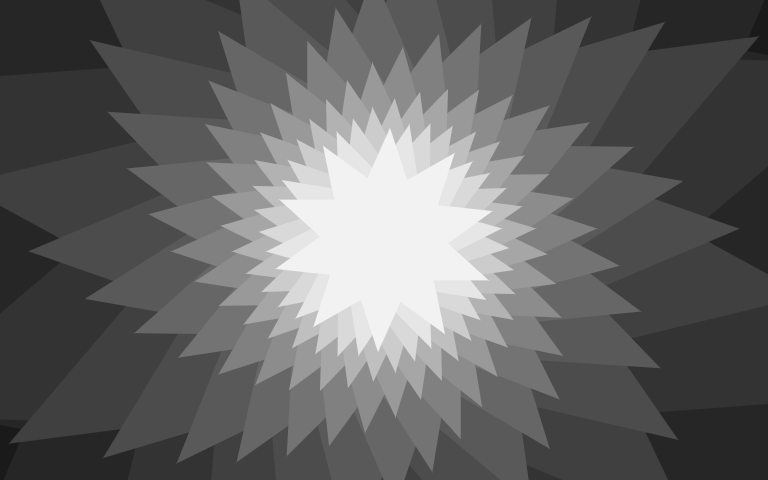
This background is drawn by a Shadertoy shader. Its source:

```glsl
// Nested ten-pointed stars, brightening from a dark surround to a pale centre.
// Each star shrinks as 1/depth and turns by a fixed twist; they are painted
// from the largest to the smallest with an antialiased distance function.

#define LAYERS 19
#define POINTS 10.0
#define CORE_RADIUS 0.2340    // tip radius of the front star, in canvas heights
#define VALLEY_RATIO 0.571    // valley radius over tip radius
#define CORE_ANGLE 0.2605     // tip direction of the front star, in radians
#define TWIST 0.1626          // turn between successive stars, in radians
#define GRAY_STEP 0.05        // brightness added by each star
#define CENTER vec2(0.5, 0.5)

const float PI = 3.14159265;

// Signed distance to the edge lines of a star, negative inside.
float starDistance(vec2 p, float tipRadius, float rotation) {
    // Fold the plane into one half of a single point
    float halfSector = PI / POINTS;
    float angle = atan(p.y, p.x) - rotation;
    angle = abs(mod(angle + halfSector, 2.0 * halfSector) - halfSector);
    vec2 folded = length(p) * vec2(cos(angle), sin(angle));

    // Measure against the line from tip to valley
    vec2 tip = vec2(tipRadius, 0.0);
    vec2 valley = VALLEY_RATIO * tipRadius * vec2(cos(halfSector), sin(halfSector));
    vec2 edge = valley - tip;
    vec2 outward = normalize(vec2(edge.y, -edge.x));
    return dot(folded - tip, outward);
}

void mainImage(out vec4 fragColor, in vec2 fragCoord) {
    float pixel = 1.0 / iResolution.y;
    vec2 p = (fragCoord - CENTER * iResolution.xy) * pixel;

    // Paint back to front
    float gray = 0.0;
    for (int i = 1; i <= LAYERS; i++) {
        float depth = float(i);
        float tipRadius = CORE_RADIUS * float(LAYERS) / depth;
        float rotation = CORE_ANGLE - TWIST * (float(LAYERS) - depth);
        float d = starDistance(p, tipRadius, rotation);
        float coverage = clamp(0.5 - d / pixel, 0.0, 1.0);
        gray = mix(gray, GRAY_STEP * depth, coverage);
    }

    fragColor = vec4(vec3(gray), 1.0);
}
```
